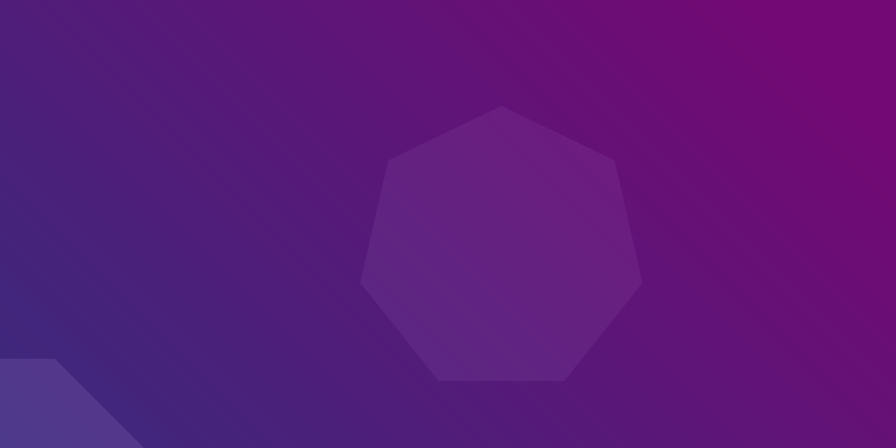
This background is drawn by a Shadertoy shader. Its source:

```glsl
// A diagonal gradient from indigo to magenta, overlaid with two pale polygons:
// a heptagon right of centre and an octagon cut off by the lower left corner.
// Each polygon is a distance function, blended as a faint lilac veil.

const float TAU = 6.2831853;
const vec3 INDIGO = vec3(0.230, 0.163, 0.490);
const vec3 MAGENTA = vec3(0.451, 0.034, 0.454);
const vec3 LILAC = vec3(0.90, 0.75, 1.0);
const float GRADIENT_END = 0.9;  // share of the diagonal where magenta is full

// Signed distance to the edge lines of a regular polygon.
// With turn = 0 a corner points straight up.
float polygonDistance(vec2 p, float sides, float radius, float turn) {
    float sector = TAU / sides;
    float angle = mod(atan(p.x, p.y) + turn, sector) - 0.5 * sector;
    return length(p) * cos(angle) - radius * cos(0.5 * sector);
}

// Coverage of a shape, with an edge ramp one pixel wide.
float coverage(float dist, float pixel) {
    return clamp(0.5 - dist / pixel, 0.0, 1.0);
}

void mainImage(out vec4 fragColor, in vec2 fragCoord) {
    // Canvas units: height 1, origin at the lower left
    float pixel = 1.0 / iResolution.y;
    vec2 p = fragCoord * pixel;
    float aspect = iResolution.x * pixel;

    // Gradient along the 45 degree diagonal, flat near the upper right
    float diagonal = (p.x + p.y) / (aspect + 1.0);
    vec3 color = mix(INDIGO, MAGENTA, min(diagonal / GRADIENT_END, 1.0));

    // Heptagon with its corner up
    vec2 heptagonCenter = vec2(0.5596 * aspect, 0.4406);
    float heptagon = polygonDistance(p - heptagonCenter, 7.0, 0.323, 0.0);
    color = mix(color, LILAC, 0.064 * coverage(heptagon, pixel));

    // Octagon with a flat top, centred below the corner
    vec2 octagonCenter = vec2(-0.0847, -0.3008);
    float octagon = polygonDistance(p - octagonCenter, 8.0, 0.5412, TAU / 16.0);
    color = mix(color, LILAC, 0.11 * coverage(octagon, pixel));

    fragColor = vec4(color, 1.0);
}
```
